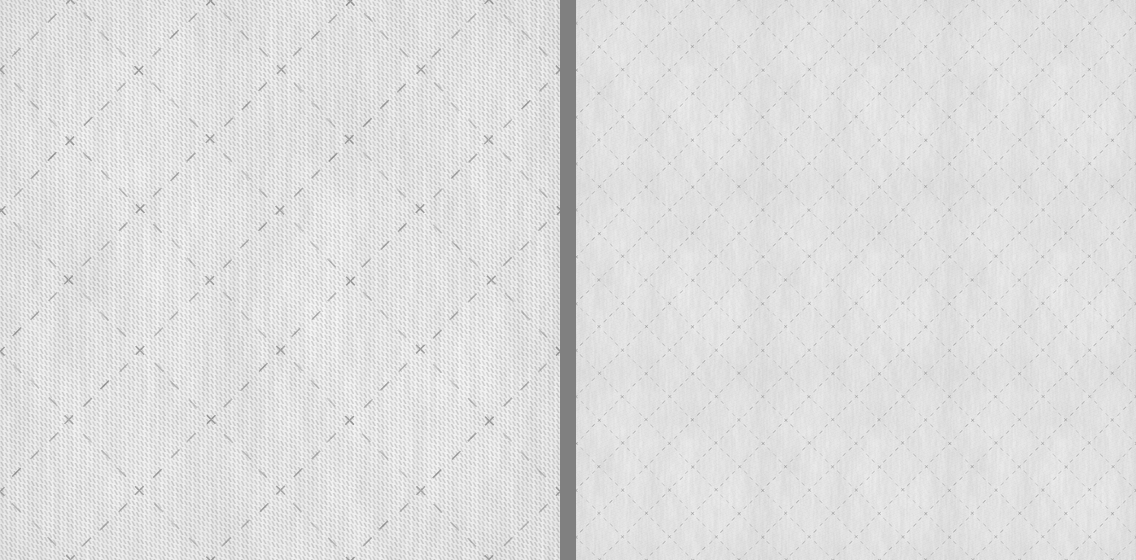
Left, the tile; right, the same tile 3 across and 3 down.
A Shadertoy shader for this pattern:

```glsl
const vec2 WEAVE = vec2(128.0, 108.0);     // twill columns and rows
const float TWILL_SLANT = 0.62;            // sideways run of one thread, in columns
const float TWILL_STAGGER = 0.25;          // row shift from column to column
const float TWILL_HALF_WIDTH = 0.19;       // in columns
const float TWILL_DEPTH = 0.135;
const float DIAMONDS = 4.0;                // diamonds across and down
const float STITCHES = 4.0;                // stitches per diamond side, cross included
const float STITCH_HALF_LENGTH = 0.0108;
const float STITCH_HALF_WIDTH = 0.0014;
const float STITCH_JITTER = 0.0024;
const float RISING_INK = 0.85;
const float FALLING_INK = 0.58;
const float CROSS_INK = 0.82;
const vec3 CLOTH = vec3(0.925);
const vec3 INK = vec3(0.58);

float hash(vec2 p) {
    return fract(sin(dot(p, vec2(127.1, 311.7))) * 43758.5453);
}

// Value noise that wraps after a whole number of cells
float wrapNoise(vec2 uv, vec2 cells) {
    vec2 p = uv * cells;
    vec2 i = floor(p);
    vec2 f = fract(p);
    f = f * f * (3.0 - 2.0 * f);
    vec2 a = mod(i, cells);
    vec2 b = mod(i + 1.0, cells);
    return mix(mix(hash(a), hash(vec2(b.x, a.y)), f.x),
               mix(hash(vec2(a.x, b.y)), hash(b), f.x), f.y);
}

// Shadow beside each slanted thread of the twill
float twill(vec2 uv) {
    vec2 p = uv * WEAVE;
    p.y += floor(p.x) * TWILL_STAGGER;
    vec2 id = mod(floor(p), WEAVE);
    vec2 q = fract(p) - 0.5;
    float soft = 0.07 + 0.5 * WEAVE.x / iResolution.x;
    float across = abs(q.x + TWILL_SLANT * q.y);
    float line = 1.0 - smoothstep(TWILL_HALF_WIDTH - soft, TWILL_HALF_WIDTH + soft, across);
    float taper = 1.0 - smoothstep(0.36, 0.54, abs(q.y));
    return line * taper * mix(0.75, 1.15, hash(id));
}

// Stitches of one direction; w = (along, across) in diamond sides
float stitches(vec2 w, float direction, float ink) {
    float n = round(w.x * STITCHES);
    float m = round(w.y);
    float period = 2.0 * DIAMONDS * STITCHES;
    vec2 id = mod(vec2(n + STITCHES * (m + 1.0), direction * (n - STITCHES * m)), period);

    // Both arms of a cross share one offset
    vec2 offset = (vec2(hash(id + 3.7), hash(id + 9.2)) - 0.5) * 2.0 * STITCH_JITTER;
    offset = direction > 0.0 ? offset : offset.yx;
    float side = 0.5 * sqrt(2.0) / DIAMONDS;
    vec2 q = (w - vec2(n / STITCHES, m)) * side - offset;

    float isCross = 1.0 - step(0.5, mod(n, STITCHES));
    float wear = mix(0.7, 1.2, hash(id + 17.3));
    float strength = mix(ink * wear, CROSS_INK * mix(0.9, 1.1, hash(id)), isCross);
    float fade = 1.0 - 0.2 * (1.0 - isCross) * abs(q.x) / STITCH_HALF_LENGTH;

    float px = 0.6 / iResolution.y;
    vec2 edge = abs(q) - vec2(STITCH_HALF_LENGTH, STITCH_HALF_WIDTH);
    vec2 cover = 1.0 - smoothstep(vec2(-px), vec2(px), edge);
    return cover.x * cover.y * strength * fade;
}

void mainImage(out vec4 fragColor, in vec2 fragCoord) {
    vec2 uv = fragCoord / iResolution.xy;

    // Cloth with vertical streaks and faint blotches
    float streaks = wrapNoise(uv, vec2(128.0, 16.0)) - 0.5;
    float blotches = wrapNoise(uv, vec2(7.0, 4.0)) + 0.5 * wrapNoise(uv, vec2(24.0, 8.0)) - 0.75;
    float weave = twill(uv);
    vec3 color = CLOTH + 0.034 * streaks + 0.03 * blotches - TWILL_DEPTH * weave;

    // Dashed diamond lattice, crossed at its corners
    vec2 lattice = vec2(uv.x + uv.y, uv.x - uv.y) * DIAMONDS - 0.5;
    float rising = stitches(lattice.xy, 1.0, RISING_INK);
    float falling = stitches(lattice.yx, -1.0, FALLING_INK);
    float ink = clamp(max(rising, falling), 0.0, 1.0);
    color = mix(color, INK - 0.04 * weave, ink);

    fragColor = vec4(color, 1.0);
}
```
